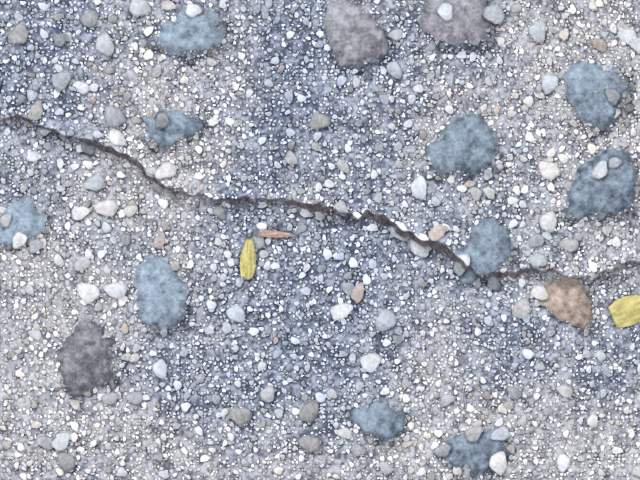
A Shadertoy shader for this texture:

```glsl
// Weathered concrete: pale grit and pebbles in grey mortar, slate stones and a long crack.

const vec3 MORTAR_DARK = vec3(0.37, 0.38, 0.43);
const vec3 MORTAR_LIGHT = vec3(0.69, 0.70, 0.73);
const vec3 SLATE = vec3(0.47, 0.52, 0.57);
const vec3 MAUVE = vec3(0.49, 0.48, 0.50);
const vec3 RUST = vec3(0.63, 0.55, 0.49);
const vec3 COOL_TINT = vec3(0.975, 1.00, 1.05);
const vec3 WARM_TINT = vec3(1.025, 1.00, 0.97);
const vec3 DAYLIGHT = vec3(-0.013, 0.0, 0.020);
const vec3 CRACK_COLOR = vec3(0.29, 0.28, 0.30);
const vec3 LEAF_COLOR = vec3(0.84, 0.80, 0.54);
const vec3 TWIG_COLOR = vec3(0.78, 0.66, 0.63);
const vec2 LIGHT_DIR = vec2(-0.5, 0.86);
const float EDGE_SOFTNESS = 0.0020;
const float CRACK_WIDTH = 0.0055;
const float MIDTONE_LIFT = 0.135;

vec4 hash4(vec3 p) {
    vec4 q = fract(p.xyzx * vec4(0.1031, 0.1030, 0.0973, 0.1099));
    q += dot(q, q.wzxy + 33.33);
    return fract((q.xxyz + q.yzzw) * q.zywx);
}

float noise(vec2 p) {
    vec2 i = floor(p), f = fract(p);
    f = f * f * (3.0 - 2.0 * f);
    float a = hash4(vec3(i, 7.0)).x, b = hash4(vec3(i + vec2(1, 0), 7.0)).x;
    float c = hash4(vec3(i + vec2(0, 1), 7.0)).x, d = hash4(vec3(i + 1.0, 7.0)).x;
    return mix(mix(a, b, f.x), mix(c, d, f.x), f.y);
}

float fbm(vec2 p) {
    float sum = 0.0, gain = 0.5;
    for (int i = 0; i < 4; i++) {
        sum += gain * noise(p);
        p = mat2(1.6, 1.2, -1.2, 1.6) * p + 11.3;
        gain *= 0.5;
    }
    return sum / 0.9375;
}

vec2 rotate(vec2 p, float angle) {
    float c = cos(angle), s = sin(angle);
    return vec2(c * p.x + s * p.y, c * p.y - s * p.x);
}

// Uneven rounded outline: below zero inside, in units of the stone grid.
float stoneDistance(vec2 p, float radius, vec4 h) {
    p = rotate(p, h.y * 6.283) * vec2(0.85, 1.0 + 0.35 * h.z);
    float a = atan(p.y, p.x);
    float bumps = 0.09 * sin(3.0 * a + h.x * 40.0) + 0.035 * sin(5.0 * a + h.w * 30.0);
    return length(p) * (1.0 + bumps) - radius;
}

// One scattered layer; size is the range of radii, tone the range of lightness.
void paintStones(inout vec3 col, vec2 uv, float scale, float amount, vec2 size, vec2 tone, float slaty) {
    vec2 p = uv * scale;
    float soft = max(EDGE_SOFTNESS, 0.7 / iResolution.y) * scale * (1.0 + slaty);
    float rough = (fbm(uv * 38.0) - 0.5) * 0.17 * slaty;
    float surface = fbm(uv * 75.0 + scale) - 0.5;
    for (int j = -1; j <= 1; j++)
    for (int i = -1; i <= 1; i++) {
        vec2 id = floor(p) + vec2(i, j);
        vec4 h = hash4(vec3(id, scale));
        if (h.x > amount) continue;
        vec4 k = hash4(vec3(id, scale + 50.0));
        vec2 q = p - id - 0.5 - (h.yz - 0.5) * 0.7;
        float radius = mix(size.x, size.y, k.x);
        float d = stoneDistance(q, radius, k) + rough;
        float shade = stoneDistance(q + LIGHT_DIR * radius * 0.22, radius, k) + rough;
        col *= 1.0 - 0.25 * (1.0 - smoothstep(-soft, soft * 2.0 + radius * 0.15, shade));

        vec3 grit = mix(tone.x, tone.y, h.w) * mix(COOL_TINT, WARM_TINT, k.w);
        grit = mix(grit, RUST, 0.7 * step(0.965, k.z));
        vec3 slate = mix(SLATE, MAUVE, step(0.68, k.w)) * mix(0.92, 1.12, h.w);
        slate = mix(slate, RUST, step(0.96, k.z));
        vec3 stone = mix(grit, slate, slaty);
        float relief = dot(q, LIGHT_DIR) / radius;
        stone *= 1.0 + 0.10 * relief + surface * mix(0.28, 0.60, slaty);
        stone *= 1.0 - 0.14 * smoothstep(-0.3 * radius, 0.0, d);
        col = mix(col, stone, 1.0 - smoothstep(-soft, soft, d));
    }
}

// Wandering fissure with a pale upper lip and a soft shadow below it.
void paintCrack(inout vec3 col, vec2 uv) {
    float path = 0.735 - 0.25 * uv.x + 0.027 * sin(uv.x * 10.5 + 0.2);
    path += (fbm(vec2(uv.x * 9.0, 3.0)) - 0.5) * 0.09 + (noise(uv * 55.0) - 0.5) * 0.014;
    float d = uv.y - path;
    float opening = noise(vec2(uv.x * 14.0, 9.0));
    float width = CRACK_WIDTH * mix(0.1, 1.4, opening);
    col *= 1.0 + 0.08 * smoothstep(0.0, 0.012, d) * (1.0 - smoothstep(0.012, 0.05, d));
    col *= 1.0 - 0.28 * smoothstep(-0.038, -0.004, d) * (1.0 - smoothstep(0.0, 0.008, d));
    float core = 1.0 - smoothstep(width - 0.003, width + 0.004, abs(d));
    col = mix(col, CRACK_COLOR * (0.8 + 0.5 * noise(uv * 130.0)), core * mix(0.5, 0.95, opening));
}

// Tapered scrap of dry plant lying on the surface.
void paintScrap(inout vec3 col, vec2 uv, vec2 center, vec2 size, float angle, vec3 tint) {
    vec2 q = rotate(uv - center, angle) / size;
    float d = (max(abs(q.x), abs(q.y) + 0.45 * q.x * q.x + 0.2 * q.x) - 1.0) * size.y;
    col *= 1.0 - 0.3 * (1.0 - smoothstep(0.0, 0.008, d));
    tint *= 0.88 + 0.25 * noise(q * vec2(2.0, 5.0)) + 0.08 * q.y;
    col = mix(col, tint, 1.0 - smoothstep(-0.002, 0.002, d));
}

// Bright overcast light: lifts the midtones, keeps the deep shadows.
vec3 exposeToDaylight(vec3 col) {
    float luma = dot(col, vec3(0.3, 0.59, 0.11));
    float lift = MIDTONE_LIFT * smoothstep(0.27, 0.56, luma) - 0.05 * smoothstep(0.65, 1.0, luma);
    return col + lift + DAYLIGHT;
}

void mainImage(out vec4 fragColor, in vec2 fragCoord) {
    vec2 uv = fragCoord / iResolution.y;
    float patches = smoothstep(0.3, 0.7, fbm(uv * 3.2 + 4.0));

    // Mortar, then grit from fine to coarse
    float mottling = 0.55 * fbm(uv * 38.0) + 0.45 * noise(uv * 150.0);
    vec3 col = mix(MORTAR_DARK, MORTAR_LIGHT, smoothstep(0.15, 0.85, mottling + 0.12 * (patches - 0.5)));
    paintStones(col, uv, 125.0, 0.56, vec2(0.24, 0.46), vec2(0.53, 1.00), 0.0);
    paintStones(col, uv, 72.0, 0.47, vec2(0.18, 0.42), vec2(0.50, 1.02), 0.0);
    paintStones(col, uv, 37.0, 0.33, vec2(0.18, 0.38), vec2(0.52, 0.98), 0.0);
    col *= mix(COOL_TINT * 0.95, WARM_TINT * 1.05, patches);

    // Large stones, pebbles and the fissure
    paintStones(col, uv, 4.6, 0.40, vec2(0.19, 0.34), vec2(0.5, 0.7), 1.0);
    paintStones(col, uv, 19.0, 0.19, vec2(0.22, 0.40), vec2(0.54, 0.92), 0.1);
    col = exposeToDaylight(col);
    paintCrack(col, uv);

    // Dry scraps
    paintScrap(col, uv, vec2(0.517, 0.462), vec2(0.040, 0.016), 1.5, LEAF_COLOR);
    paintScrap(col, uv, vec2(1.315, 0.355), vec2(0.042, 0.030), 0.4, LEAF_COLOR);
    paintScrap(col, uv, vec2(0.575, 0.512), vec2(0.035, 0.007), -0.05, TWIG_COLOR);

    col += (noise(uv * 230.0) - 0.5) * 0.10;
    fragColor = vec4(clamp(col, 0.0, 1.0), 1.0);
}
```
